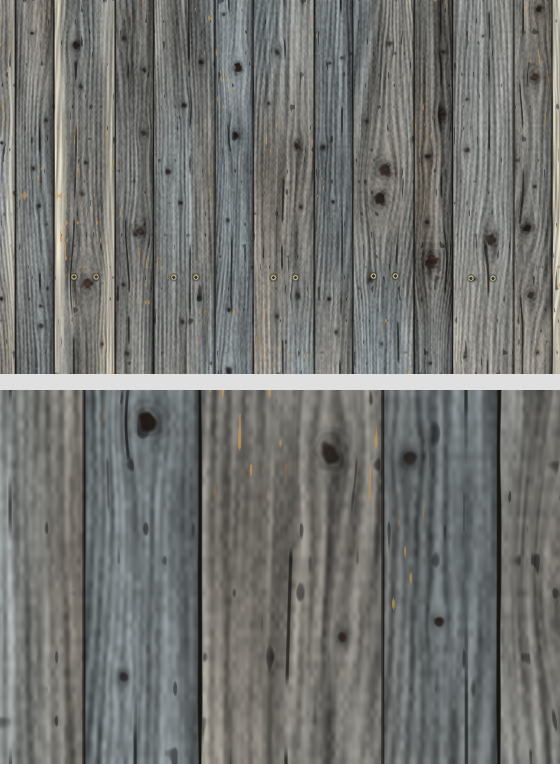
Top: the whole. Bottom: its middle third, enlarged.
A Shadertoy shader for this texture:

```glsl
const float PITCH = 0.2664;        // one wide board plus one recessed board
const float FIRST_EDGE = 0.1445;
const float WIDE = 0.163;
const float GAP = 0.0032;
const float SEAM = 0.0014;
const float RING_DENSITY = 75.0;
const float RING_BEND = 7.0;
const int KNOTS = 6;
const float KNOT_MIN = 0.0045;
const float KNOT_MAX = 0.023;
const float SCREW_Y = 0.258;
const float SCREW_R = 0.0075;
const vec2 SCREW_X = vec2(0.051, 0.110);
const vec3 WARM = vec3(1.06, 1.0, 0.92);
const vec3 COOL = vec3(0.95, 1.01, 1.03);
const vec3 CREAM = vec3(0.86, 0.83, 0.75);
const vec3 OCHRE = vec3(0.80, 0.58, 0.30);
const vec3 KNOT_DARK = vec3(0.11, 0.09, 0.08);
const vec3 KNOT_RUST = vec3(0.36, 0.23, 0.16);
const vec3 SHADOW = vec3(0.09, 0.085, 0.08);
const vec3 BRASS = vec3(0.74, 0.69, 0.52);

float hash(vec2 p) {
    return fract(sin(dot(p, vec2(127.1, 311.7))) * 43758.5453);
}

float noise(vec2 p) {
    vec2 i = floor(p), f = fract(p);
    f = f * f * (3.0 - 2.0 * f);
    return mix(mix(hash(i), hash(i + vec2(1, 0)), f.x),
               mix(hash(i + vec2(0, 1)), hash(i + vec2(1, 1)), f.x), f.y);
}

float screwMask(vec2 d, float px) {
    return 1.0 - smoothstep(SCREW_R - px, SCREW_R + px, length(d));
}

void mainImage(out vec4 fragColor, in vec2 fragCoord) {
    vec2 p = fragCoord / iResolution.y;
    float px = 1.0 / iResolution.y;

    // Alternating wide and recessed boards
    float pair = floor((p.x - FIRST_EDGE) / PITCH);
    float x = p.x - FIRST_EDGE - pair * PITCH;
    float recessed = step(WIDE, x);
    float id = pair * 2.0 + recessed + 20.0;
    float width = mix(WIDE, PITCH - WIDE, recessed);
    float across = x - recessed * WIDE;
    float seed = id * 13.7;

    // Knots bend the grain and leave dark hearts
    vec2 local = vec2(across, p.y), grain = local;
    float heart = 0.0, halo = 0.0, collar = 0.0, rust = 0.0;
    for (int i = 0; i < KNOTS; i++) {
        vec2 key = vec2(id * 3.7, float(i) * 5.3);
        float size = mix(KNOT_MIN, KNOT_MAX, pow(hash(key + 0.1), 5.0));
        vec2 centre = vec2(width * mix(0.2, 0.8, hash(key + 0.3)),
                           (float(i) + hash(key + 0.5)) / float(KNOTS));
        vec2 d = local - centre;
        vec2 stretched = d * vec2(1.0, 0.45) / size;
        grain.x -= 0.75 * d.x * exp(-dot(stretched, stretched) / 5.0);
        float r = length(d * vec2(1.0, mix(0.75, 1.3, hash(key + 0.7)))) / size;
        r += 0.5 * (noise(d * 130.0 + seed) - 0.5);
        float soft = px / size;
        float core = 1.0 - smoothstep(0.6 - soft, 0.95 + soft, r);
        heart = max(heart, core * mix(0.55, 1.0, hash(key + 0.9)));
        rust = max(rust, core * hash(key + 1.1) * noise(d * 90.0 + seed));
        float around = exp(-r * r * 0.35);
        halo = max(halo, around);
        collar += cos(r * 8.0) * around * smoothstep(0.004, 0.012, size);
    }

    // Growth rings, fibres and weathered blotches
    grain.x += 0.012 * (noise(vec2(seed, p.y * 3.0)) - 0.5);
    float turns = RING_DENSITY * grain.x
                + RING_BEND * noise(vec2(grain.x * 11.0 + seed, p.y * 1.6));
    float ringFade = 1.0 - smoothstep(0.3, 0.7, fwidth(turns));
    float ring = sin(6.2832 * turns) * ringFade * (0.4 + noise(vec2(grain.x * 25.0, p.y * 4.0 + seed)));
    float fibre = noise(vec2(grain.x * 230.0 + seed, p.y * 9.0)) - 0.5;
    float streak = noise(vec2(grain.x * 70.0 + seed, p.y * 2.2)) - 0.5;
    float blotch = noise(vec2(grain.x * 14.0 + seed, p.y * 3.5)) - 0.5;
    float grit = noise(p * vec2(260.0, 140.0)) - 0.5;
    float tone = 0.51 + 0.09 * (hash(vec2(id, 4.0)) - 0.5) - 0.035 * recessed;
    tone += 0.065 * ring + 0.17 * fibre + 0.16 * streak + 0.13 * blotch + 0.10 * grit;
    tone += 0.05 * collar - 0.13 * halo;
    float warmth = noise(vec2(grain.x * 9.0 + seed, p.y * 2.0 + 7.0)) + 0.5 * (hash(vec2(id, 9.0)) - 0.5);
    vec3 col = tone * mix(COOL, WARM, clamp(warmth, 0.0, 1.0));

    // Bleached edges on the pale boards, with ochre flecks
    float pale = (1.0 - recessed) * max(step(mod(pair, 5.0), 0.5), 0.5 * step(pair, -0.5));
    float edgeBand = smoothstep(0.22, 0.46, abs(across / width - 0.5) + 0.25 * streak);
    col = mix(col, CREAM * (0.95 + 0.35 * fibre + 0.1 * ring), 0.8 * pale * edgeBand);
    float fleck = smoothstep(0.84, 0.93, noise(vec2(grain.x * 190.0 + seed, p.y * 42.0)));
    float patch_ = smoothstep(0.62, 0.85, noise(vec2(grain.x * 20.0, p.y * 5.0) + seed) + 0.2 * pale);
    col = mix(col, OCHRE, 0.75 * fleck * patch_);

    // Broken drying cracks
    float crackX = width * mix(0.25, 0.75, hash(vec2(id, 2.0)));
    float crack = 1.0 - smoothstep(0.0006, 0.0014 + px, abs(grain.x - crackX));
    crack *= smoothstep(0.45, 0.7, noise(vec2(seed, p.y * 16.0)));
    float nick = smoothstep(0.88, 0.96, noise(vec2(grain.x * 120.0 - seed, p.y * 35.0)));
    col *= 1.0 - 0.6 * max(crack, 0.7 * nick);
    col = mix(col, mix(KNOT_DARK, KNOT_RUST, rust), heart);

    // A screw pair on every wide board
    vec2 jitter = 0.008 * (vec2(hash(vec2(id, 6.0)), hash(vec2(id, 7.0))) - 0.5);
    float side = step(0.5 * (SCREW_X.x + SCREW_X.y), x);
    vec2 s = vec2(x - mix(SCREW_X.x, SCREW_X.y, side), p.y - SCREW_Y) - jitter;
    float head = (1.0 - recessed) * screwMask(s, px);
    float slot = 1.0 - smoothstep(0.001, 0.001 + px, min(abs(s.x), abs(s.y)));
    slot *= 1.0 - smoothstep(0.0035, 0.005, length(s));
    col *= 1.0 - 0.5 * (1.0 - recessed) * screwMask(s * 0.75, px);
    col = mix(col, BRASS * (1.0 - 0.7 * slot), head);

    // Deep gap left of each wide board, thin seam at its right
    float toGap = min(x, PITCH - x) + 0.0012 * (noise(vec2(p.y * 18.0, pair)) - 0.5);
    col *= 1.0 - 0.45 * recessed * exp(-(PITCH - x) / 0.009);
    col = mix(col, SHADOW, 1.0 - smoothstep(0.5 * GAP - px, 0.5 * GAP + px, toGap));
    float seam = 1.0 - smoothstep(0.5 * SEAM, 0.5 * SEAM + 1.5 * px, abs(x - WIDE));
    col *= 1.0 - 0.55 * seam - 0.15 * recessed * exp(-across / 0.006);

    fragColor = vec4(clamp(col, 0.0, 1.0), 1.0);
}
```
